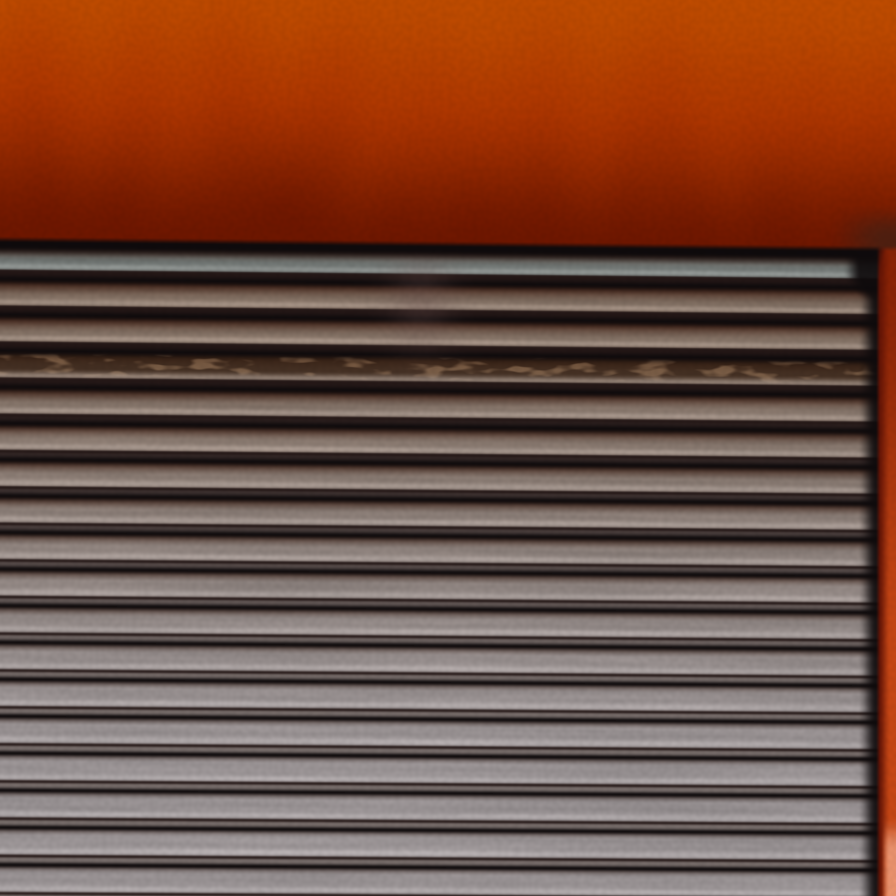
Write a WebGL 1 fragment shader that draws this texture.

```glsl
precision highp float;
uniform vec2 u_resolution;

// Layout, as fractions of the canvas; depth is measured down from the top
const float LINTEL_DEPTH = 0.267;
const float LINTEL_TILT = 0.0105;
const float SLAT_PITCH = 0.0405;
const float SLAT_ANCHOR = 0.513;
const float SLAT_STRETCH = 0.0013;
const float TILT_FADE = 0.006;
const float JAMB_X = 0.980;
const float STAINED_ROW = -3.0;

// Colours
const vec3 ORANGE_TOP = vec3(0.73, 0.29, 0.0);
const vec3 ORANGE_MID = vec3(0.66, 0.20, 0.0);
const vec3 ORANGE_LOW = vec3(0.42, 0.085, 0.0);
const vec3 SLAT_WARM = vec3(0.49, 0.42, 0.37);
const vec3 SLAT_COOL = vec3(0.59, 0.565, 0.57);
const vec3 RUST_SHADE = vec3(0.25, 0.13, 0.085);
const vec3 GROOVE_DARK = vec3(0.14, 0.09, 0.085);
const vec3 GROOVE_PALE = vec3(0.47, 0.43, 0.42);
const vec3 GAP_BLACK = vec3(0.055, 0.04, 0.045);

vec2 gradientAt(vec2 cell) {
  float a = 6.2832 * fract(sin(dot(cell, vec2(127.1, 311.7))) * 4375.85);
  return vec2(cos(a), sin(a));
}

float gradientNoise(vec2 p) {
  vec2 i = floor(p), f = p - i;
  vec2 w = f * f * f * (f * (f * 6.0 - 15.0) + 10.0);
  float a = dot(gradientAt(i), f);
  float b = dot(gradientAt(i + vec2(1.0, 0.0)), f - vec2(1.0, 0.0));
  float c = dot(gradientAt(i + vec2(0.0, 1.0)), f - vec2(0.0, 1.0));
  float d = dot(gradientAt(i + 1.0), f - 1.0);
  return mix(mix(a, b, w.x), mix(c, d, w.x), w.y);
}

// Soft bump of height 1 around a centre
float bump(float x, float centre, float width) {
  float d = (x - centre) / width;
  return exp(-d * d);
}

// Painted band with a vertical falloff and faint streaks
vec3 lintel(float x, float depth) {
  float streak = gradientNoise(vec2(x * 14.0, depth * 3.0));
  float d = depth + 0.025 * streak - 0.018 * bump(x, 0.6, 0.25)
          - 0.025 * smoothstep(0.7, 1.0, x);
  vec3 c = mix(ORANGE_TOP, ORANGE_MID, smoothstep(-0.03, 0.14, d));
  c = mix(c, ORANGE_LOW, smoothstep(0.09, 0.265, d));
  float corner = smoothstep(0.92, 0.99, x) * smoothstep(0.225, 0.265, depth);
  return mix(c, RUST_SHADE, 0.7 * corner);
}

// Corrugated shutter: face, highlight, groove and seam in each row
vec3 shutter(float x, float depth) {
  float skew = x * (LINTEL_TILT - TILT_FADE * (depth - LINTEL_DEPTH));
  float t = (depth - skew - SLAT_ANCHOR) / SLAT_PITCH;
  float n = t - SLAT_STRETCH * t * t;
  float row = floor(n), f = n - row;
  float low = smoothstep(-5.0, 9.0, n);
  float streak = gradientNoise(vec2(x * 5.0, n * 6.0));

  vec3 face = mix(SLAT_WARM, SLAT_COOL, low);
  face = mix(face, vec3(0.43, 0.45, 0.44), 1.0 - smoothstep(-5.1, -4.9, n));
  face *= 1.0 + 0.06 * gradientNoise(vec2(row * 1.7 + 0.4, x * 2.0)) + 0.07 * streak;
  float lit = smoothstep(0.0, mix(0.5, 0.24, low), f);
  vec3 c = mix(mix(RUST_SHADE, face * 0.7, low * 0.65), face, lit);
  c += mix(0.12, 0.09, low) * bump(f, 0.63, 0.09);

  // Blotchy rust on one slat
  float inRow = smoothstep(0.0, 0.1, n - STAINED_ROW)
              * (1.0 - smoothstep(0.45, 0.75, n - STAINED_ROW));
  float blotch = gradientNoise(vec2(x * 24.0, n * 4.0))
               + 0.5 * gradientNoise(vec2(x * 65.0, n * 7.0));
  vec3 stain = mix(vec3(0.20, 0.12, 0.07), vec3(0.46, 0.34, 0.24),
                   smoothstep(0.0, 0.5, blotch));
  c = mix(c, stain, 0.8 * inRow);

  // Groove and the two dark seams beside it
  vec3 groove = mix(GROOVE_DARK, GROOVE_PALE, smoothstep(-3.0, 7.0, n));
  c = mix(c, groove, smoothstep(0.70, 0.79, f));
  c = mix(c, GROOVE_DARK, 0.85 * bump(f, 0.765, 0.05));
  float seam = min(f, 1.0 - f);
  c = mix(c, GAP_BLACK, 0.92 * bump(seam, 0.0, mix(0.12, 0.075, low)));

  // Pale smudge over the upper grooves
  float smudge = bump(x, 0.47, 0.035) * bump(depth, 0.335, 0.055);
  return mix(c, vec3(0.40, 0.30, 0.29), 0.3 * smudge);
}

// Side frame, shaded on its inner edge and pale near the bottom
vec3 jamb(float x, float depth) {
  vec3 c = mix(vec3(0.52, 0.13, 0.02), vec3(0.76, 0.27, 0.08),
               smoothstep(0.27, 0.75, depth));
  c = mix(vec3(0.38, 0.075, 0.02), c, smoothstep(JAMB_X, 0.994, x));
  float glare = smoothstep(0.91, 0.95, depth) * smoothstep(0.983, 0.993, x);
  c = mix(c, vec3(0.90, 0.56, 0.42), glare);
  return mix(GAP_BLACK, c, smoothstep(0.24, 0.32, depth + 4.0 * (x - JAMB_X)));
}

void main() {
  vec2 uv = gl_FragCoord.xy / u_resolution;
  float x = uv.x, depth = 1.0 - uv.y;
  float below = depth - LINTEL_DEPTH - LINTEL_TILT * x;

  vec3 c = shutter(x, depth);
  c = mix(GAP_BLACK, c, smoothstep(0.006, 0.021, below));
  float endX = mix(0.952, 0.969, smoothstep(0.03, 0.06, below));
  c = mix(c, GAP_BLACK, 0.92 * smoothstep(endX - 0.012, endX + 0.009, x));
  c = mix(c, jamb(x, depth), smoothstep(JAMB_X - 0.003, JAMB_X + 0.003, x));
  c = mix(lintel(x, depth), c, smoothstep(-0.004, 0.004, below));

  // Fine grain
  c *= 1.0 + 0.05 * gradientNoise(uv * 150.0);
  gl_FragColor = vec4(clamp(c, 0.0, 1.0), 1.0);
}
```
